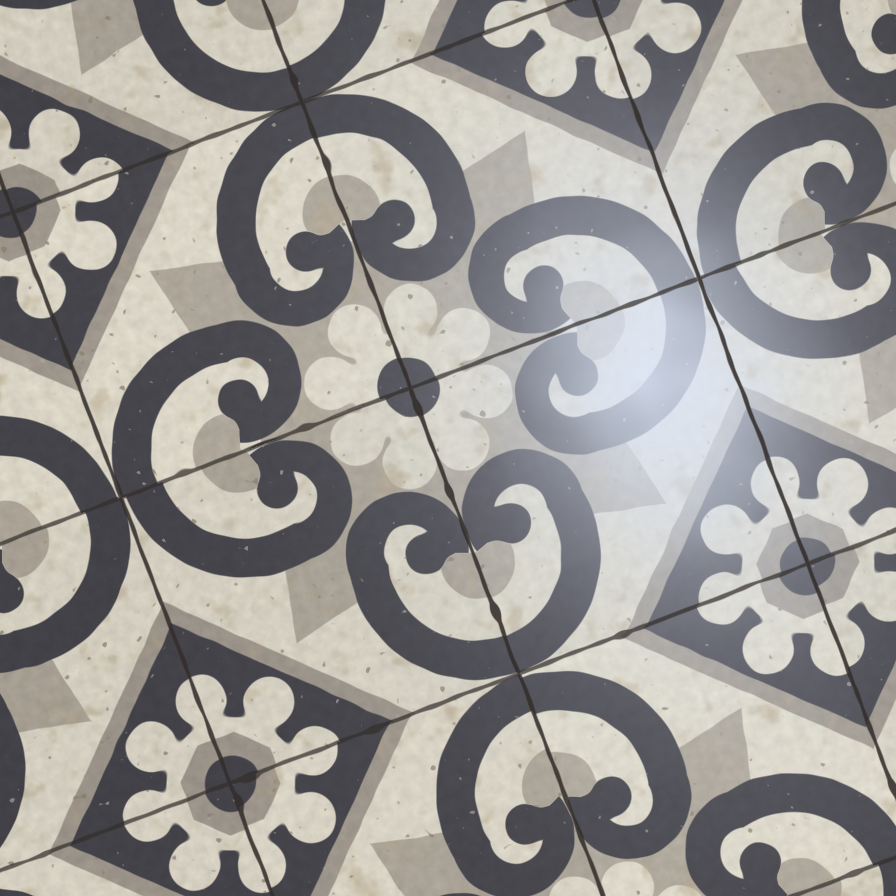
Write a WebGL 2 fragment shader that draws this pattern.

```glsl
#version 300 es
precision highp float;
// Worn encaustic floor tiles: scrolled hearts around flowers, dark diamonds between, under a window glare.

uniform vec2 u_resolution;
out vec4 outColor;

const vec2 FLOWER_CENTER = vec2(0.458, 0.567);  // a light flower, in canvas units
const vec2 TILE_SIZE = vec2(0.3450, 0.3410);    // the motif repeats every two tiles
const float TILT = 0.363;
const float MISALIGNMENT = 0.014;               // shift of the print on each tile
const float EDGE_WOBBLE = 0.006;
const float GROUT_HALF_WIDTH = 0.0065;
const vec2 GLARE_CENTER = vec2(0.735, 0.580);
const vec2 GLARE_SIZE = vec2(0.15, 0.21);
const float PI = 3.14159265;

const vec3 CREAM = vec3(0.84, 0.82, 0.76);
const vec3 TAUPE = vec3(0.66, 0.63, 0.58);
const vec3 BORDER = vec3(0.61, 0.58, 0.54);
const vec3 CHARCOAL = vec3(0.265, 0.260, 0.285);
const vec3 STAIN = vec3(0.70, 0.64, 0.53);
const vec3 GROUT = vec3(0.20, 0.18, 0.17);
const vec3 GLARE = vec3(0.87, 0.91, 0.98);

vec2 hash2(vec2 p) {
    vec3 h = fract(p.xyx * vec3(0.1031, 0.1030, 0.0973));
    h += dot(h, h.yzx + 33.33);
    return fract((h.xx + h.yz) * h.zy) * 2.0 - 1.0;
}

float gradientNoise(vec2 p) {
    vec2 i = floor(p), f = fract(p);
    vec2 w = f * f * f * (f * (f * 6.0 - 15.0) + 10.0);
    vec2 e = vec2(0.0, 1.0);
    float low = mix(dot(hash2(i), f), dot(hash2(i + e.yx), f - e.yx), w.x);
    float high = mix(dot(hash2(i + e.xy), f - e.xy), dot(hash2(i + 1.0), f - 1.0), w.x);
    return mix(low, high, w.y);
}

float fbm(vec2 p) {
    return gradientNoise(p) + 0.5 * gradientNoise(p * 2.1 + 7.3) + 0.25 * gradientNoise(p * 4.3 + 3.1);
}

float smoothMin(float a, float b, float k) {
    float h = max(k - abs(a - b), 0.0) / k;
    return min(a, b) - h * h * k * 0.25;
}

// Folds the plane into one of eight sectors, centred on the x axis
vec2 foldOctant(vec2 p, float turn) {
    float angle = mod(atan(p.y, p.x) + turn, PI / 4.0) - PI / 8.0;
    return length(p) * vec2(cos(angle), sin(angle));
}

float petals(vec2 folded, float reach, float radius, float base) {
    return smoothMin(length(folded - vec2(reach, 0.0)) - radius, length(folded) - base, 0.035);
}

void paint(inout vec3 color, vec3 ink, float dist, float blur) {
    color = mix(color, ink, smoothstep(blur, -blur, dist));
}

vec3 tilePrint(vec2 p, float blur) {
    vec2 q = abs(mod(p + 1.0, 2.0) - 1.0);
    vec3 color = CREAM;

    // Taupe star behind the light flower, with points between the hearts
    float along = (q.x + q.y) * 0.7071, across = abs(q.x - q.y) * 0.7071;
    paint(color, TAUPE, across * 0.843 + (along - 0.912) * 0.538, blur);

    // Heart on each axis: two joined arcs per side, ending in a round curl
    vec2 h = vec2(min(q.x, q.y), max(q.x, q.y));
    float bow = length(h - vec2(0.0, 0.58));
    float below = (0.58 - 0.4 * h.x - h.y) * 0.928;
    float heart = min(max(bow - 0.412, below), length(h - vec2(0.205, 0.50)) - 0.200);
    float hollow = min(max(bow - 0.285, below), length(h - vec2(0.195, 0.495)) - 0.085);
    float curl = smoothMin(length(h - vec2(0.150, 0.525)) - 0.066, length(h - vec2(0.065, 0.495)) - 0.062, 0.03);
    hollow = max(hollow, -curl);
    paint(color, CHARCOAL, heart, blur);
    paint(color, CREAM, hollow, blur);
    paint(color, TAUPE, max(length(h - vec2(0.0, 0.605)) - 0.125, hollow), blur);

    // Light flower
    paint(color, CREAM, petals(foldOctant(q, 0.0), 0.245, 0.087, 0.175), blur);
    paint(color, CHARCOAL, length(q) - 0.094, blur);

    // Bordered dark diamond and its flower
    vec2 d = 1.0 - q;
    float diamond = (d.x + d.y) * 0.7071;
    paint(color, BORDER, diamond - 0.449, blur);
    paint(color, CHARCOAL, diamond - 0.396, blur);
    vec2 sector = foldOctant(d, PI / 8.0);
    paint(color, CREAM, petals(sector, 0.290, 0.083, 0.215), blur);
    paint(color, BORDER, sector.x - 0.155, blur);
    paint(color, CHARCOAL, length(d) - 0.090, blur);
    return color;
}

void main() {
    float side = min(u_resolution.x, u_resolution.y);
    vec2 uv = gl_FragCoord.xy / side;
    mat2 turn = mat2(cos(TILT), -sin(TILT), sin(TILT), cos(TILT));
    vec2 p = turn * (uv - FLOWER_CENTER) / TILE_SIZE;
    float blur = 1.0 / (side * TILE_SIZE.y);
    vec2 tileRandom = hash2(floor(p) + 21.0);

    // Print with hand-made edges
    vec2 wobble = vec2(gradientNoise(p * 13.0), gradientNoise(p * 13.0 + 40.0));
    vec3 color = tilePrint(p + wobble * EDGE_WOBBLE + tileRandom * MISALIGNMENT, blur);

    // Stains, grain and pits; pale scuffs on the dark ink
    float lightness = smoothstep(0.3, 0.75, color.g);
    color = mix(color, STAIN, lightness * 0.55 * smoothstep(0.12, 0.65, fbm(p * 9.0)));
    color *= 1.0 + 0.07 * fbm(p * 26.0) + 0.03 * tileRandom.x;
    color = mix(color, STAIN * 0.65, 0.6 * lightness * smoothstep(0.38, 0.55, gradientNoise(p * 34.0)));
    color = mix(color, CREAM, 0.45 * (1.0 - lightness) * smoothstep(0.42, 0.58, gradientNoise(p * 42.0 + 9.0)));

    // Reflected window light, broken slightly from tile to tile
    vec2 g = turn * (uv - GLARE_CENTER) / GLARE_SIZE;
    float shine = 0.52 * exp(-dot(g, g)) + 0.27 * exp(-0.22 * dot(g, g));
    color = mix(color, GLARE, shine * (1.0 + 0.12 * tileRandom.y + 0.12 * gradientNoise(p * 6.0)));

    // Uneven grout with chipped edges
    vec2 seam = abs(p - round(p) + 0.006 * vec2(gradientNoise(p * 8.0), gradientNoise(p * 8.0 + 17.0)));
    float chips = 0.025 * smoothstep(0.25, 0.6, gradientNoise(p * 7.0 + 5.0));
    float width = GROUT_HALF_WIDTH * (1.0 + 0.7 * gradientNoise(p * 15.0)) + chips * 0.5;
    vec2 line = smoothstep(width + blur, width - blur, seam) * vec2(0.88, 0.72);
    color = mix(color, GROUT, max(line.x, line.y));

    outColor = vec4(clamp(color, 0.0, 1.0), 1.0);
}
```
